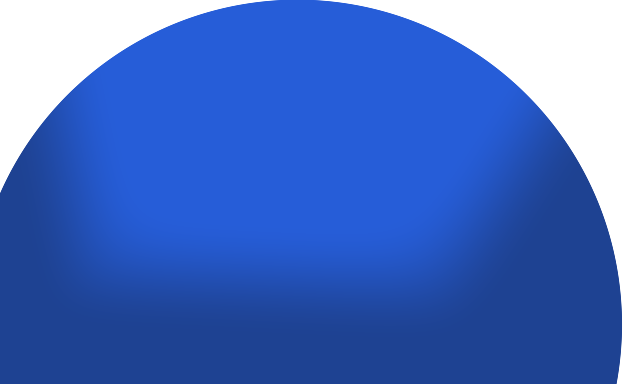
Write a Shadertoy shader that draws this background.

```glsl
// A large blue disc on white, cropped at the left and bottom, with a soft
// bright region over a darker base. The region is a smooth intersection of
// three half-planes, and its distance is turned into a wide, blurred falloff.

// Signed distance to a half-plane; the normal points outward.
float halfPlane(vec2 p, vec2 onEdge, vec2 normal) {
    return dot(p - onEdge, normalize(normal));
}

// Smooth maximum of three distances, rounding the corners by k.
float smoothMax(vec3 d, float k) {
    vec3 e = exp(d / k);
    return k * log(e.x + e.y + e.z);
}

void mainImage(out vec4 fragColor, in vec2 fragCoord) {
    // Canvas heights, origin at the lower left
    vec2 p = fragCoord / iResolution.y;
    float pixel = 1.0 / iResolution.y;

    // Bright region: left, bottom and right sides, open at the top
    vec3 sides = vec3(
        halfPlane(p, vec2(0.151, 0.677), vec2(-0.98, -0.196)),
        halfPlane(p, vec2(0.668, 0.263), vec2(-0.045, -1.0)),
        halfPlane(p, vec2(1.401, 0.634), vec2(0.843, -0.542)));
    float shade = smoothstep(-0.16, 0.14, smoothMax(sides, 0.054));

    vec3 brightBlue = vec3(0.149, 0.365, 0.847);
    vec3 deepBlue = vec3(0.118, 0.259, 0.573);
    vec3 discColor = mix(brightBlue, deepBlue, shade);

    // Disc over the white ground
    float disc = length(p - vec2(0.774, 0.155)) - 0.846;
    float coverage = 1.0 - smoothstep(-0.5 * pixel, 0.5 * pixel, disc);
    fragColor = vec4(mix(vec3(1.0), discColor, coverage), 1.0);
}
```
